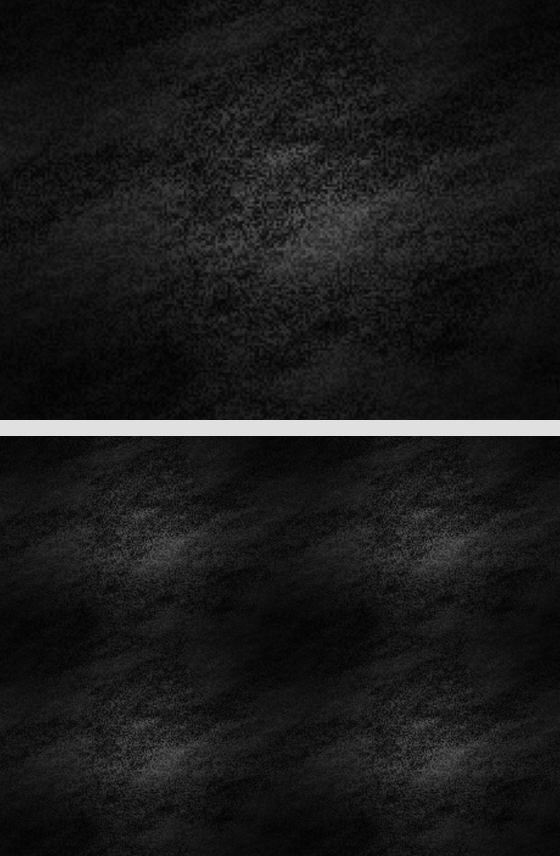
Top, the tile; bottom, the same tile 2 across and 2 down.
Give the GLSL for this texture, as a Shadertoy shader.

```glsl
// Dark, smoky grey surface: slanted cloud lumps lit from above, covered in
// fine soft grain and brightened by a broad glow near the middle.
// Sheared value noise on a wrapping lattice keeps every layer tileable.

const float PI = 3.14159265;
const vec2  GLOW_CENTER    = vec2(0.52, 0.53);
const vec2  GLOW_FALLOFF   = vec2(0.95, 0.85);
const float GLOW_PEAK      = 0.215;
const vec2  CLOUD_CELLS    = vec2(5.0, 8.0);    // whole cells per tile
const float CLOUD_SHEAR    = 3.0;               // whole rows climbed per tile
const int   CLOUD_OCTAVES  = 5;
const float CLOUD_GAIN     = 0.62;
const float CLOUD_CONTRAST = 1.5;
const vec2  LIGHT_STEP     = vec2(-0.008, 0.018);
const float RELIEF         = 1.0;
const vec2  GRAIN_CELLS    = vec2(230.0, 172.0);
const float GRAIN_IN_DARK  = 1.5;
const float GRAIN_IN_LIGHT = 0.75;

float hash(vec2 cell, float seed) {
    vec3 q = fract(vec3(cell.xyx + seed) * vec3(0.1031, 0.1030, 0.0973));
    q += dot(q, q.yzx + 33.33);
    return fract((q.x + q.y) * q.z);
}

// Lattice value; crossing the right edge also steps back by the shear
float lattice(vec2 cell, vec2 cells, float shear, float seed) {
    float wraps = floor((cell.x + 0.5) / cells.x);
    cell -= wraps * vec2(cells.x, -shear);
    cell.y -= cells.y * floor((cell.y + 0.5) / cells.y);
    return hash(cell, seed);
}

// Value noise over the unit tile, its rows rising to the right
float tileNoise(vec2 uv, vec2 cells, float shear, float seed) {
    vec2 p = uv * cells - vec2(0.0, shear * uv.x);
    vec2 i = floor(p);
    vec2 f = p - i;
    f = f * f * (3.0 - 2.0 * f);
    float a = lattice(i, cells, shear, seed);
    float b = lattice(i + vec2(1.0, 0.0), cells, shear, seed);
    float c = lattice(i + vec2(0.0, 1.0), cells, shear, seed);
    float d = lattice(i + vec2(1.0, 1.0), cells, shear, seed);
    return mix(mix(a, b, f.x), mix(c, d, f.x), f.y);
}

float clouds(vec2 uv) {
    float sum = 0.0, total = 0.0, weight = 1.0, scale = 1.0;
    for (int i = 0; i < CLOUD_OCTAVES; i++) {
        float seed = 17.0 * float(i) + 5.0;
        sum += weight * tileNoise(uv, CLOUD_CELLS * scale, CLOUD_SHEAR * scale, seed);
        total += weight;
        weight *= CLOUD_GAIN;
        scale *= 2.0;
    }
    return sum / total;
}

void mainImage(out vec4 fragColor, in vec2 fragCoord) {
    vec2 uv = fragCoord / iResolution.xy;

    // Periodic glow, smooth across the tile edges
    vec2 away = sin(PI * (uv - GLOW_CENTER));
    float glow = GLOW_PEAK * exp(-dot(GLOW_FALLOFF, away * away));

    // Cloud lumps with lit upper rims
    float height = clouds(uv);
    float rim = height - clouds(uv + LIGHT_STEP);
    float shade = 1.0 + CLOUD_CONTRAST * (height - 0.5) + RELIEF * rim;

    // Grain, rougher in the dark hollows
    float grain = tileNoise(uv, GRAIN_CELLS, 0.0, 71.0) - 0.5;
    float roughness = mix(GRAIN_IN_DARK, GRAIN_IN_LIGHT, smoothstep(0.38, 0.6, height));
    float grey = glow * max(shade, 0.0) * (1.0 + roughness * grain);

    fragColor = vec4(vec3(clamp(grey, 0.0, 1.0)), 1.0);
}
```
